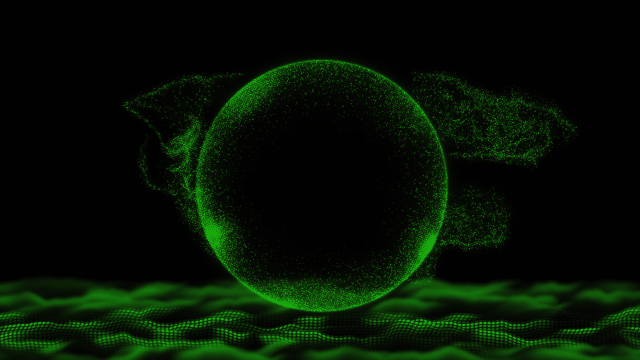
This background is drawn by a WebGL 2 fragment shader. Its source:

```glsl
#version 300 es
precision highp float;
// A ring-like sphere of green particles with drifting wisps above a dotted wave field.
uniform vec2 u_resolution;
out vec4 outColor;

const vec3 BRIGHT_GREEN = vec3(0.09, 0.60, 0.05);
const vec2 SPHERE_CENTER = vec2(0.8935, 0.484);
const float SPHERE_RADIUS = 0.348;
const int WAVE_ROWS = 11;

float hash(vec2 p) {
    vec3 q = fract(p.xyx * 0.1031);
    q += dot(q, q.yzx + 33.33);
    return fract((q.x + q.y) * q.z);
}

float noise(vec2 p) {
    vec2 i = floor(p), f = fract(p);
    f = f * f * (3.0 - 2.0 * f);
    float low = mix(hash(i), hash(i + vec2(1, 0)), f.x);
    float high = mix(hash(i + vec2(0, 1)), hash(i + vec2(1, 1)), f.x);
    return mix(low, high, f.y);
}

float fbm(vec2 p) {
    return 0.55 * noise(p) + 0.3 * noise(p * 2.1 + 7.0) + 0.15 * noise(p * 4.3 + 19.0);
}

// Soft rotated ellipse
float blob(vec2 p, vec2 center, vec2 radii, float angle) {
    float c = cos(angle), s = sin(angle);
    vec2 q = mat2(c, -s, s, c) * (p - center) / radii;
    return exp(-1.6 * dot(q, q) * dot(q, q));
}

// Thin parabolic strand from a to b
float strand(vec2 p, vec2 a, vec2 b, float bend, float width) {
    vec2 axis = b - a;
    float t = dot(p - a, axis) / dot(axis, axis);
    float offset = dot(p - a, normalize(vec2(-axis.y, axis.x)));
    float d = abs(offset - bend * 4.0 * t * (1.0 - t));
    return exp(-d / width) * smoothstep(-0.08, 0.06, t) * smoothstep(1.08, 0.94, t);
}

// Random round specks on a turned lattice, whose number follows the density
float specks(vec2 p, float density, float cells, float angle) {
    float c = cos(angle), s = sin(angle);
    vec2 g = mat2(c, -s, s, c) * p * cells + 400.0, id = floor(g);
    vec2 spot = 0.3 + 0.4 * vec2(hash(id + 3.1), hash(id + 17.7));
    float lit = smoothstep(0.0, 0.2, density - hash(id + 41.3));
    return lit * smoothstep(0.65, 0.1, length(fract(g) - spot)) * (0.3 + 0.7 * hash(id + 71.9));
}

float sphereDensity(vec2 p, float d) {
    float inside = smoothstep(0.006, -0.004, d);
    float shell = inside * exp(min(d, 0.0) / 0.075) * (0.25 + 0.7 * fbm(p * 9.0));
    float hot = blob(p, vec2(0.69, 0.735), vec2(0.13, 0.05), 0.75)
              + 0.8 * blob(p, vec2(0.62, 0.335), vec2(0.06, 0.08), 0.5)
              + 0.7 * blob(p, vec2(1.165, 0.33), vec2(0.05, 0.07), -0.4)
              + 0.8 * blob(p, vec2(0.86, 0.165), vec2(0.19, 0.05), 0.0);
    float knots = 0.7 * blob(p, vec2(1.185, 0.312), vec2(0.02, 0.045), -0.5)
                + 0.3 * blob(p, vec2(0.595, 0.345), vec2(0.035, 0.04), 0.0);
    return shell + 0.6 * inside * hot * (0.3 + fbm(p * 16.0)) + knots;
}

float wispDensity(vec2 p, float d) {
    vec2 warp = vec2(fbm(p * 8.0), fbm(p * 8.0 + 31.0)) - 0.5;
    vec2 w = p + 0.09 * warp;
    float folds = pow(1.0 - abs(2.0 * fbm(w * 9.0 + 3.0 * warp) - 1.0), 5.0);
    float left = 0.45 * blob(w, vec2(0.50, 0.735), vec2(0.16, 0.06), 0.25)
               + 1.1 * blob(w, vec2(0.515, 0.60), vec2(0.075, 0.13), 0.0)
               + 0.8 * blob(w, vec2(0.55, 0.42), vec2(0.06, 0.14), 0.55);
    float right = 0.75 * blob(w, vec2(1.36, 0.665), vec2(0.26, 0.10), -0.2)
                + 0.6 * blob(w, vec2(1.41, 0.575), vec2(0.14, 0.05), 0.1)
                + 0.7 * blob(w, vec2(1.29, 0.375), vec2(0.15, 0.09), 0.2)
                + 0.7 * blob(w, vec2(1.19, 0.25), vec2(0.07, 0.05), 0.4);
    float strands = strand(w, vec2(0.67, 0.79), vec2(0.352, 0.71), -0.03, 0.008)
                  + strand(w, vec2(0.352, 0.71), vec2(0.475, 0.595), -0.01, 0.007)
                  + strand(w, vec2(0.38, 0.62), vec2(0.49, 0.445), -0.03, 0.008)
                  + strand(w, vec2(0.50, 0.65), vec2(0.605, 0.345), -0.02, 0.02)
                  + strand(w, vec2(1.16, 0.78), vec2(1.60, 0.64), 0.03, 0.014)
                  + strand(w, vec2(1.25, 0.56), vec2(1.50, 0.54), 0.02, 0.012)
                  + strand(w, vec2(1.20, 0.31), vec2(1.42, 0.375), -0.02, 0.012);
    float outside = smoothstep(-0.06, 0.0, d);
    return outside * ((left + right) * (0.2 + 0.6 * folds) + 0.45 * strands);
}

// Overlapping hilly rows, sharp and dotted in the middle distance
float waveField(vec2 p) {
    float light = 0.0;
    for (int i = 0; i < WAVE_ROWS; i++) {
        float t = float(i) / float(WAVE_ROWS - 1), row = float(i) * 13.7;
        float hills = fbm(vec2(p.x * mix(10.0, 6.5, t) + row, row)) - 0.5;
        float crest = mix(0.212, 0.015, t) + mix(0.035, 0.075, t) * hills;
        float below = crest - p.y, blur = 0.003 + 0.026 * abs(t - 0.6);
        float cover = smoothstep(-blur, blur, below);
        float lean = hash(vec2(row, 2.5)) - 0.5;
        float patches = smoothstep(0.3, 0.75, noise(vec2(p.x * 11.0 + below * 50.0 * lean + row, row + 5.5)));
        vec2 lattice = fract(vec2(p.x * 85.0 + below * 120.0 * lean, below * 120.0)) - 0.5;
        float dots = 1.8 * smoothstep(0.55, 0.1, length(lattice));
        float focus = 1.0 - smoothstep(0.12, 0.32, abs(t - 0.6));
        float slope = cover * exp(-max(below, 0.0) / 0.022) * (0.09 + 1.15 * patches);
        light = light * (1.0 - 0.75 * cover) + slope * mix(0.75, dots, 0.6 * focus);
    }
    return light;
}

void main() {
    vec2 p = gl_FragCoord.xy / u_resolution.y;
    p.x += 0.5 * (16.0 / 9.0 - u_resolution.x / u_resolution.y);
    vec2 q = p - SPHERE_CENTER;
    float d = length(q) - SPHERE_RADIUS;

    // Particles and their faint haze
    float density = sphereDensity(p, d) + wispDensity(p, d);
    float light = 0.24 * density * density + 0.13 * density;
    light += 0.5 * specks(p, density, 200.0, 0.4) + 0.45 * specks(p, density, 160.0, 1.1);

    // Bright rim with a soft halo, dissolving on the left
    float rim = 0.58 - 0.48 * blob(q, vec2(-0.35, 0.03), vec2(0.13, 0.24), 0.0);
    light += rim * (exp(-abs(d) / 0.003) + 0.12 * exp(-abs(d) / 0.02));

    // Ground, dimmed behind the sphere
    light += waveField(p) * mix(0.4, 1.0, smoothstep(-0.03, 0.02, d));

    light = min(light, 1.1);
    vec3 color = BRIGHT_GREEN * pow(vec3(light), vec3(0.5, 1.0, 0.45));
    outColor = vec4(color * smoothstep(0.0, 0.03, light) + vec3(0.0, 0.004, 0.0), 1.0);
}
```
